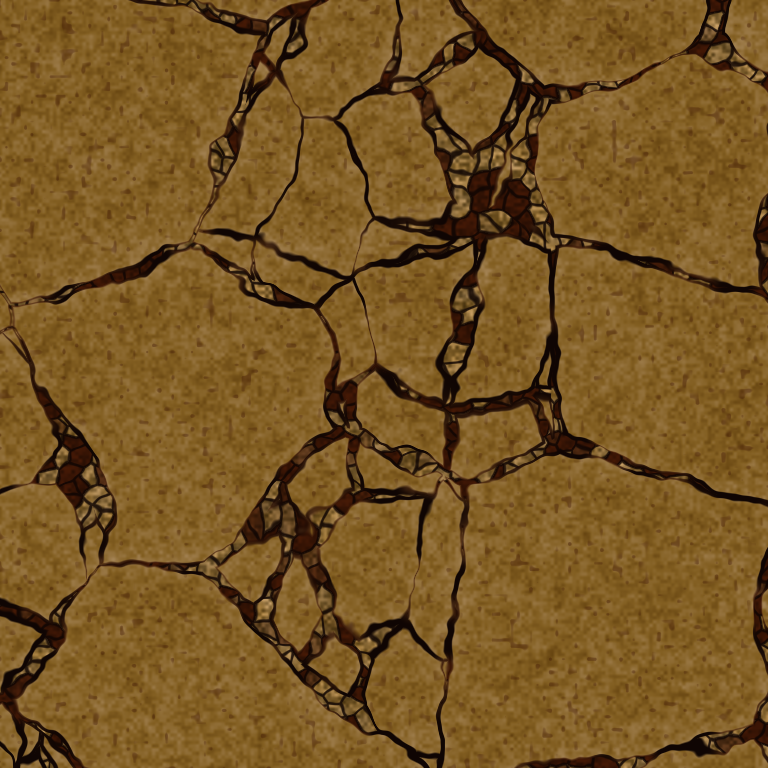
A Shadertoy shader for this texture:

```glsl
// Cracked ochre stone: large slabs and shattered pieces split by rubble-filled dark cracks.

const vec3 STONE = vec3(0.51, 0.37, 0.13);
const vec3 PALE  = vec3(0.62, 0.49, 0.30);
const vec3 UMBER = vec3(0.36, 0.23, 0.04);
const vec3 RUST  = vec3(0.25, 0.09, 0.02);
const vec3 BLACK = vec3(0.06, 0.02, 0.01);

const float SLAB_SCALE = 3.0;             // slabs across the canvas
const vec2  PIECE_SCALE = vec2(8.5, 6.0); // shattered pieces, taller than wide
const float CHIP_SCALE = 44.0;            // rubble inside the cracks
const vec2  SHATTER_CENTER = vec2(0.48, 0.62);
const float SHATTER_RADIUS = 0.2;
const float CRACK_MIN = 0.0012;
const float CRACK_MAX = 0.009;
const float POCKET_WIDTH = 0.013;
const float OUTLINE = 0.0021;
const float RIM_FALLOFF = 0.010;
const float GRAIN_SCALE = 210.0;

float hash1(vec2 p) {
    vec3 q = fract(p.xyx * 0.1031);
    q += dot(q, q.yzx + 33.33);
    return fract((q.x + q.y) * q.z);
}

vec2 hash2(vec2 p) {
    return vec2(hash1(p + 17.3), hash1(p + 71.9));
}

float noise(vec2 p) {
    vec2 i = floor(p), f = fract(p);
    f = f * f * (3.0 - 2.0 * f);
    return mix(mix(hash1(i), hash1(i + vec2(1, 0)), f.x),
               mix(hash1(i + vec2(0, 1)), hash1(i + vec2(1, 1)), f.x), f.y);
}

vec2 noise2(vec2 p) {
    return vec2(noise(p), noise(p + 53.7)) - 0.5;
}

vec2 sitePoint(vec2 cell) {
    return cell + 0.08 + 0.84 * hash2(cell);
}

// x: distance to the nearest cell border, yz: position of the owning site
vec3 voronoi(vec2 p) {
    vec2 base = floor(p), owner = base, site = p;
    float nearest = 1e3, border = 1e3;
    for (int y = -1; y <= 1; y++)
    for (int x = -1; x <= 1; x++) {
        vec2 cell = base + vec2(x, y);
        vec2 s = sitePoint(cell);
        float d = dot(s - p, s - p);
        if (d < nearest) { nearest = d; owner = cell; site = s; }
    }
    for (int y = -2; y <= 2; y++)
    for (int x = -2; x <= 2; x++) {
        if (x == 0 && y == 0) continue;
        vec2 s = sitePoint(owner + vec2(x, y));
        border = min(border, dot(0.5 * (site + s) - p, normalize(s - site)));
    }
    return vec3(max(border, 0.0), site);
}

void mainImage(out vec4 fragColor, in vec2 fragCoord) {
    vec2 uv = fragCoord / iResolution.y;
    float soft = max(0.0012, 0.8 / iResolution.y);

    // Ragged outlines
    vec2 p = uv + 0.035 * noise2(uv * 9.0) + 0.012 * noise2(uv * 30.0)
                + 0.005 * noise2(uv * 85.0);

    // Slabs, some of them broken into smaller pieces
    vec3 slab = voronoi(p * SLAB_SCALE);
    float edge = slab.x / SLAB_SCALE;
    vec2 toCenter = (slab.yz / SLAB_SCALE - SHATTER_CENTER) * vec2(1.0, 0.6);
    bool shattered = length(toCenter) < SHATTER_RADIUS || hash1(slab.yz * 31.0) < 0.15;
    if (shattered) {
        vec3 piece = voronoi(p * PIECE_SCALE + 4.0);
        edge = min(edge, piece.x / PIECE_SCALE.x + 0.0015);
    }

    // Crack width swells from hairlines to rubble pockets
    float width = mix(CRACK_MIN, CRACK_MAX, smoothstep(0.25, 0.75, noise(uv * 7.0 + 9.0)));
    width += POCKET_WIDTH * smoothstep(0.6, 0.95, noise(uv * 15.0 + 31.0));
    float outside = edge - width;

    // Grainy stone with pale rims
    float fine = noise(uv * GRAIN_SCALE) - 0.5;
    float medium = noise(uv * GRAIN_SCALE * 0.45 + 7.0) - 0.5;
    float blotch = noise(uv * vec2(14.0, 22.0)) + noise(uv * vec2(38.0, 55.0)) - 1.0;
    float rim = exp(-max(outside, 0.0) / RIM_FALLOFF);
    float tone = 0.05 + 0.85 * fine + 0.65 * medium + 0.3 * blotch + 0.45 * rim;
    vec3 color = mix(STONE, PALE, clamp(tone, 0.0, 1.2));
    color = mix(color, UMBER, clamp(-tone, 0.0, 1.2));
    float pit = smoothstep(0.76, 0.95, noise(uv * 120.0 + 61.0));
    color = mix(color, RUST, 0.4 * pit * (1.0 - rim));

    // Rubble: tan chips and rusty fill with black gaps
    vec3 chip = voronoi(p * CHIP_SCALE);
    float kind = hash1(chip.yz * 13.0);
    vec3 chipColor = mix(RUST, color * (0.75 + 0.4 * kind), smoothstep(0.35, 0.55, kind));
    chipColor *= 0.85 + 0.5 * fine;
    float gap = 1.0 - smoothstep(0.03, 0.14, chip.x);
    chipColor = mix(chipColor, BLACK, 0.85 * gap);
    color = mix(color, chipColor, 1.0 - smoothstep(-soft, soft, outside));

    // Dark broken line along the crack walls
    float weight = smoothstep(0.15, 0.7, noise(uv * 24.0 + 83.0));
    float thickness = OUTLINE * (0.45 + 0.9 * weight);
    float line = 1.0 - smoothstep(thickness - soft, thickness + soft, abs(outside));
    color = mix(color, mix(RUST, BLACK, weight), line * (0.6 + 0.4 * weight));

    fragColor = vec4(clamp(color, 0.0, 1.0), 1.0);
}
```
